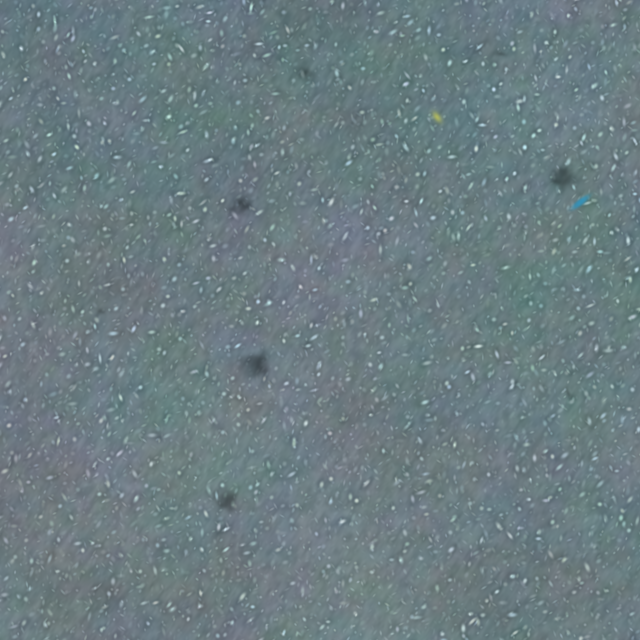
A Shadertoy shader for this texture:

```glsl
vec3 hash3(vec2 p) {
    vec3 q = fract(p.xyx * vec3(0.1031, 0.1030, 0.0973));
    q += dot(q, q.yxz + 33.33);
    return fract((q.xxy + q.yzz) * q.zyx);
}

vec3 noise3(vec2 p) {
    vec2 cell = floor(p), f = fract(p);
    f = f * f * (3.0 - 2.0 * f);
    vec3 low = mix(hash3(cell), hash3(cell + vec2(1, 0)), f.x);
    vec3 high = mix(hash3(cell + vec2(0, 1)), hash3(cell + vec2(1, 1)), f.x);
    return mix(low, high, f.y) - 0.5;
}

vec2 turn(vec2 p, float angle) {
    float c = cos(angle), s = sin(angle);
    return vec2(c * p.x + s * p.y, c * p.y - s * p.x);
}

// Soft elongated flecks, each with a dim rim
vec3 flecks(vec2 p, float seed, float rarity) {
    vec2 cell = floor(p);
    vec3 sum = vec3(0);
    for (int y = -1; y <= 1; y++)
    for (int x = -1; x <= 1; x++) {
        vec2 id = cell + vec2(x, y);
        vec3 place = hash3(id + seed);
        vec3 form = hash3(id + seed + 71.7);
        vec3 tint = hash3(id + seed + 153.1) - 0.5;
        float angle = 1.1 + (place.z - 0.5) * 2.3;
        vec2 size = vec2(mix(0.19, 0.40, form.x * form.x), mix(0.13, 0.19, form.y));
        vec2 d = turn(p - id - place.xy, angle) / size;
        float r2 = dot(d, d);
        float glint = exp(-pow(r2, 1.25)) - 0.27 * exp(-0.32 * r2);
        vec3 colour = vec3(0.95, 1.03, 1.0) + tint * vec3(0.3, 0.16, 0.34);
        sum += colour * glint * pow(form.z, rarity);
    }
    return sum;
}

void mainImage(out vec4 fragColor, in vec2 fragCoord) {
    vec2 p = fragCoord / iResolution.y;

    // Cloudy blue-grey ground with green and mauve drift
    vec3 broad = noise3(p * 3.5 + 4.0);
    vec3 patches = noise3(p * 11.0 + 20.0);
    vec3 blotches = noise3(p * 38.0 + 50.0);
    vec3 colour = mix(vec3(0.438, 0.493, 0.516), vec3(0.408, 0.481, 0.506), p.y);
    colour += 0.035 * broad.x + 0.025 * patches.x + 0.02 * blotches.x;
    colour += vec3(0.045, -0.025, 0.015) * (broad.y + 0.7 * patches.y + 0.6 * blotches.y);
    colour += vec3(0.005, 0.0, -0.03) * (patches.z + blotches.z);

    // Fine slanted grain
    vec2 along = turn(p, 1.0);
    colour += 0.055 * noise3(along * vec2(65, 150)).x;
    colour += 0.035 * noise3(along * vec2(120, 260) + 9.0).y;

    // Bright and faint flecks, gathered in loose clumps
    float clump = 0.9 + 0.6 * noise3(p * 9.0 + 31.0).z + 0.15 * p.y;
    colour += 0.43 * clump * flecks(p * 55.0, 3.0, 2.4);
    colour += 0.17 * flecks(turn(p, 0.35) * 82.0 + 40.0, 17.0, 1.4);

    // Ragged dark pits
    vec2 ragged = p + 0.016 * noise3(p * 75.0).xy;
    for (int i = 0; i < 8; i++) {
        vec3 pit = hash3(vec2(i, 8.3));
        float radius = mix(0.007, 0.018, pit.z * pit.z);
        vec2 d = (ragged - pit.xy) / vec2(radius * 1.25, radius);
        colour *= 1.0 - mix(0.2, 0.42, pit.z) * exp(-dot(d, d));
    }

    // A blue sliver and a yellow speck
    vec2 sliver = turn(p - vec2(0.907, 0.684), 0.65) / vec2(0.017, 0.005);
    colour = mix(colour, vec3(0.18, 0.58, 0.75), 0.85 * exp(-pow(dot(sliver, sliver), 1.5)));
    vec2 speck = turn(p - vec2(0.683, 0.817), 2.2) / vec2(0.009, 0.005);
    colour = mix(colour, vec3(0.75, 0.77, 0.36), 0.8 * exp(-dot(speck, speck)));

    fragColor = vec4(clamp(colour, 0.0, 1.0), 1.0);
}
```
